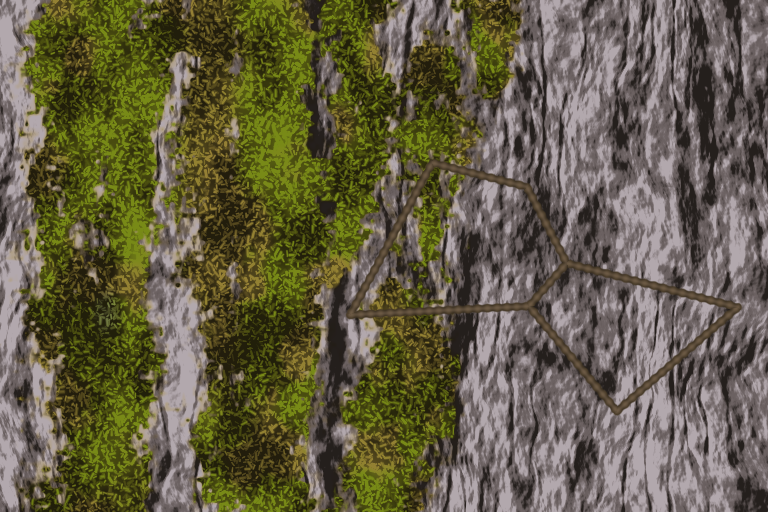
This texture is drawn by a WebGL 2 fragment shader. Its source:

```glsl
#version 300 es
precision highp float;
// Furrowed tree bark with hanging moss and a bent, twisted wire in front.
// Bark is embossed stretched noise; moss is tapered strips filled with random
// leaf strokes; the wire is a chain of distance-field segments.

#define BARK_RELIEF 0.8
#define CRACK_WIDTH 0.38
#define FURROW_DEPTH 0.48
#define MOSS_RAGGED 0.12
#define LEAF_CELLS 68.0
#define WIRE_RADIUS 0.0075
#define TWIST_RATE 330.0

uniform vec2 u_resolution;
out vec4 outColor;

float hash(vec2 p) {
  vec3 q = fract(p.xyx * vec3(0.1031, 0.1030, 0.0973));
  q += dot(q, q.yzx + 33.33);
  return fract((q.x + q.y) * q.z);
}

float noise(vec2 p) {
  vec2 i = floor(p), f = fract(p);
  f = f * f * (3.0 - 2.0 * f);
  return mix(mix(hash(i), hash(i + vec2(1, 0)), f.x),
             mix(hash(i + vec2(0, 1)), hash(i + vec2(1, 1)), f.x), f.y);
}

float fbm(vec2 p) {
  float sum = 0.0, amp = 0.53;
  for (int i = 0; i < 4; i++, amp *= 0.5) {
    sum += amp * noise(p);
    p = mat2(1.9, 0.35, -0.35, 1.9) * p + 17.3;
  }
  return sum;
}

// Distance to a segment and position along it, both in canvas heights.
vec2 segment(vec2 p, vec2 a, vec2 b) {
  vec2 d = b - a;
  float t = clamp(dot(p - a, d) / dot(d, d), 0.0, 1.0);
  return vec2(length(p - a - d * t), t * length(d));
}

// Joins a strip with tapering half width to the signed distance d.
float strip(float d, vec2 p, vec4 ends, vec2 w) {
  vec2 s = segment(p, ends.xy, ends.zw);
  return min(d, s.x - mix(w.x, w.y, s.y / length(ends.zw - ends.xy)));
}

float barkHeight(vec2 p) {
  p.x += 0.06 * (noise(p * vec2(5, 4)) - 0.5) + 0.014 * noise(p * vec2(22, 18));
  float ridge = abs(2.0 * noise(p * vec2(26.0, 5.5) + 3.0) - 1.0);
  float crack = smoothstep(0.0, CRACK_WIDTH, ridge + 0.4 * (noise(p * vec2(70, 38)) - 0.5));
  float plates = fbm(p * vec2(17.0, 5.0) + 9.0) - 0.5;
  return 0.24 + 0.34 * crack + 0.6 * plates + 0.9 * (fbm(p * vec2(85, 40)) - 0.5);
}

// Deep furrows between the large plates.
float furrows(vec2 p) {
  p.x += 0.04 * (fbm(p * vec2(14, 10)) - 0.5);
  float d = strip(9.0, p, vec4(0.62, 1.0, 0.63, 0.6), vec2(0.03, 0.02));
  d = strip(d, p, vec4(0.655, 0.5, 0.64, 0.05), vec2(0.012, 0.009));
  d = strip(d, p, vec4(0.92, 0.53, 0.87, 0.1), vec2(0.012, 0.008));
  d = strip(d, p, vec4(1.03, 0.92, 1.02, 0.7), vec2(0.006, 0.004));
  d = strip(d, p, vec4(1.36, 0.85, 1.39, 0.62), vec2(0.012, 0.008));
  d = strip(d, p, vec4(1.32, 0.38, 1.33, 0.2), vec2(0.004));
  return smoothstep(0.02, -0.01, d + 0.05 * (fbm(p * vec2(50, 20)) - 0.5));
}

float mossDistance(vec2 p) {
  // left curtain
  float d = strip(9.0, p, vec4(0.18, 1.02, 0.14, 0.64), vec2(0.10, 0.065));
  d = strip(d, p, vec4(0.10, 0.62, 0.10, 0.3), vec2(0.035, 0.03));
  d = strip(d, p, vec4(0.27, 0.9, 0.23, 0.4), vec2(0.055, 0.055));
  d = strip(d, p, vec4(0.19, 0.36, 0.19, -0.02), vec2(0.105, 0.095));
  d = strip(d, p, vec4(0.33, 1.02, 0.28, 0.65), vec2(0.05, 0.03));
  // brown strand and central column
  d = strip(d, p, vec4(0.41, 1.0, 0.42, 0.5), vec2(0.065, 0.05));
  d = strip(d, p, vec4(0.42, 0.5, 0.44, 0.0), vec2(0.05, 0.03));
  d = strip(d, p, vec4(0.52, 1.0, 0.54, 0.5), vec2(0.07, 0.10));
  d = strip(d, p, vec4(0.54, 0.5, 0.52, -0.02), vec2(0.09, 0.075));
  d = strip(d, p, vec4(0.70, 1.02, 0.69, 0.62), vec2(0.058, 0.052));
  d = strip(d, p, vec4(0.69, 0.62, 0.65, 0.5), vec2(0.045, 0.015));
  // right tufts
  d = strip(d, p, vec4(0.84, 0.91, 0.845, 0.73), vec2(0.025, 0.062));
  d = strip(d, p, vec4(0.835, 0.7, 0.83, 0.44), vec2(0.035, 0.028));
  d = strip(d, p, vec4(0.80, 0.39, 0.77, 0.2), vec2(0.065, 0.095));
  d = strip(d, p, vec4(0.77, 0.2, 0.74, -0.02), vec2(0.085, 0.07));
  return strip(d, p, vec4(0.95, 1.02, 0.96, 0.84), vec2(0.045, 0.02));
}

// Brightest of the short drooping strokes scattered around p.
float leaves(vec2 p, float seed) {
  float best = 0.0;
  for (int k = 0; k < 9; k++) {
    vec2 c = floor(p) + vec2(k % 3 - 1, k / 3 - 1);
    float angle = 6.283 * hash(c + seed + 5.7);
    vec2 root = c + vec2(hash(c + seed + 11.0), hash(c + seed));
    vec2 tip = root + 0.6 * vec2(cos(angle), sin(angle) - 0.4);
    float body = smoothstep(0.36, 0.02, segment(p, root, tip).x);
    best = max(best, body * (0.3 + 0.7 * hash(c + seed + 23.0)));
  }
  return best;
}

void main() {
  vec2 p = gl_FragCoord.xy / u_resolution * vec2(1.5, 1.0);

  // bark
  float h = barkHeight(p);
  float v = h + BARK_RELIEF * (h - barkHeight(p + vec2(-0.004, 0.003))) - FURROW_DEPTH * furrows(p);
  v += 0.12 * smoothstep(0.5, 0.0, p.x) - 0.08 * smoothstep(1.3, 1.5, p.x) + 0.02;
  vec3 color = mix(vec3(0.14, 0.12, 0.11), vec3(0.42, 0.38, 0.38), smoothstep(0.02, 0.42, v));
  color = mix(color, vec3(0.70, 0.66, 0.68), smoothstep(0.42, 0.82, v));

  // moss, with an olive film on the bark around it
  float d = mossDistance(p) + 0.002;
  d += MOSS_RAGGED * (fbm(p * vec2(26.0, 15.0) + 40.0) - 0.5 + 0.4 * (noise(p * 95.0) - 0.5));
  color *= mix(vec3(1), vec3(0.98, 0.92, 0.66), smoothstep(0.035, -0.01, d));
  float leaf = max(leaves(p * LEAF_CELLS, 3.0), 0.9 * leaves(p * LEAF_CELLS * 1.6, 71.0));
  float clump = fbm(p * vec2(15.0, 11.0) + 5.0) - 0.48;
  float sunny = strip(9.0, p, vec4(0.52, 0.97, 0.53, 0.68), vec2(0.05));
  sunny = strip(sunny, p, vec4(0.30, 0.9, 0.26, 0.52), vec2(0.03));
  sunny = smoothstep(0.05, -0.03, strip(sunny, p, vec4(0.22, 0.3, 0.26, 0.02), vec2(0.03)));
  float umber = smoothstep(0.085, 0.03, abs(p.x - 0.41)) * smoothstep(0.1, 0.4, p.y);
  float lit = 0.13 + 0.72 * leaf + 1.1 * clump + 0.16 * sunny - 0.16 * umber;
  vec3 moss = mix(vec3(0.13, 0.12, 0.04), vec3(0.28, 0.29, 0.06), smoothstep(0.0, 0.36, lit));
  moss = mix(moss, vec3(0.47, 0.54, 0.09), smoothstep(0.34, 0.78, lit));
  float dry = 0.75 * umber + 0.8 * smoothstep(0.52, 0.68, fbm(p * vec2(12.0, 9.0) + 60.0));
  moss = mix(moss, moss.g * vec3(1.12, 0.92, 0.42), clamp(dry * (1.0 - 0.8 * sunny), 0.0, 0.85));
  float lichen = smoothstep(0.05, 0.01, length((p - vec2(0.21, 0.39)) * vec2(1.3, 0.8)));
  moss = mix(moss, vec3(0.50, 0.54, 0.42), 0.6 * lichen * leaf);
  color = mix(color, moss, smoothstep(0.010, -0.008, d));

  // twisted wire: keep the nearest segment
  vec2 corner[9] = vec2[9](vec2(1.033, 0.402), vec2(0.684, 0.385), vec2(0.844, 0.682),
    vec2(1.029, 0.635), vec2(1.107, 0.486), vec2(1.441, 0.400), vec2(1.205, 0.197),
    vec2(1.033, 0.402), vec2(1.107, 0.486));
  vec2 wire = vec2(9.0, 0.0);
  for (int i = 0; i < 8; i++) {
    vec2 s = segment(p, corner[i], corner[i + 1]);
    if (s.x < wire.x) wire = s;
  }
  float twist = sin(wire.y * TWIST_RATE), radius = WIRE_RADIUS * (1.0 + 0.12 * twist);
  vec3 metal = mix(vec3(0.27, 0.22, 0.15), vec3(0.41, 0.34, 0.26), smoothstep(radius, 0.0, wire.x));
  color = mix(color, metal * (0.95 + 0.08 * twist), smoothstep(radius + 0.002, radius - 0.002, wire.x));
  outColor = vec4(color, 1.0);
}
```
